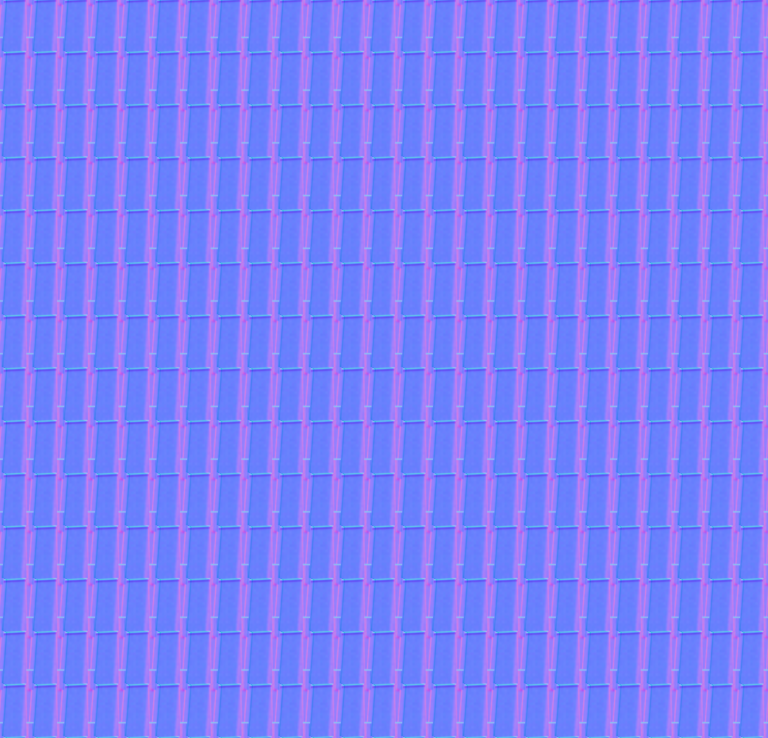
Write a Shadertoy shader that draws this texture map.

```glsl
float hash(vec2 p) {
    return fract(sin(dot(p, vec2(127.1, 311.7))) * 43758.55);
}

float noise(vec2 p) {
    vec2 i = floor(p), f = fract(p);
    f = f * f * (3.0 - 2.0 * f);
    return mix(mix(hash(i), hash(i + vec2(1, 0)), f.x),
               mix(hash(i + vec2(0, 1)), hash(i + 1.0), f.x), f.y);
}

// Soft line of the given half width, never thinner than about half a pixel
float ridge(float d, float width, float pixel) {
    float w = max(width, 0.6 * pixel);
    return exp(-d * d / (w * w)) * min(1.0, width / w + 0.15);
}

float band(float x, float lo, float hi, float soft) {
    return smoothstep(lo - soft, lo + soft, x) * (1.0 - smoothstep(hi - soft, hi + soft, x));
}

void mainImage(out vec4 fragColor, in vec2 fragCoord) {
    vec2 uv = fragCoord / iResolution.xy;
    vec2 grid = vec2(25.0, 14.0);
    vec2 pixel = grid / iResolution.xy;
    vec2 tile = vec2(uv.x, 1.0 - uv.y) * grid - vec2(0.96, 0.0);

    float across = fract(tile.x);              // 0 and 1 lie on the rib
    float rib = fract(tile.x + 0.5) - 0.5;     // signed distance from the rib
    float down = fract(tile.y);                // 0 at the upper seam
    float seamSide = fract(tile.y + 0.5) - 0.5;

    // Each cover tile tapers, then steps back at the next seam
    float taper = down * (1.0 - smoothstep(0.95, 1.0, down));
    float lean = 0.13 * (0.5 - taper);
    float collar = max(smoothstep(0.69, 0.72, down), 1.0 - smoothstep(0.07, 0.11, down));

    // Broad curve of the pan and its rise into the rib
    float x = rib - lean;
    float rise = band(x, -0.22, 0.16, 0.06);
    vec2 slope = vec2(mix(-0.21 + 0.07 * across, 0.14, rise), 0.0);
    slope.x += 0.14 * ridge(x + 0.15, 0.06, pixel.x);

    // Fine edges along the rib
    slope.x += 0.42 * ridge(x - 0.02, 0.03, pixel.x) * (1.0 - collar);
    slope.x += 0.26 * ridge(rib + 0.10 + 0.4 * lean, 0.03, pixel.x);
    slope.x -= 0.24 * ridge(x - 0.19, 0.028, pixel.x);
    slope.x += collar * (0.28 * ridge(rib + 0.05, 0.04, pixel.x)
                       - 0.22 * ridge(rib - 0.11, 0.03, pixel.x));

    // Lit lip and shaded underside of the slightly tilted seam
    float lip = seamSide + 0.03 * (across - 0.5);
    float panSpan = band(across, 0.16, 0.88, 0.03);
    slope.y += panSpan * (0.48 * ridge(lip + 0.012, 0.017, pixel.y)
                        - 0.34 * ridge(lip - 0.025, 0.022, pixel.y));
    slope.x -= 0.10 * panSpan * ridge(lip, 0.025, pixel.y);

    // Ledge across the rib, and the knob below the seam
    float ledge = band(rib, -0.10, 0.13, 0.025) * ridge(down - 0.71, 0.018, pixel.y);
    slope = mix(slope, vec2(0.12, 0.48), 0.9 * ledge);
    vec2 knob = (vec2(rib, seamSide) - vec2(0.0, 0.09)) / vec2(0.065, 0.035);
    slope += vec2(0.28, -0.28) * exp(-dot(knob, knob));

    // Worn surface: lengthwise streaks and small dents
    vec2 face = vec2(across, down);
    slope.x += 0.07 * (noise(face * vec2(14.0, 3.0)) - 0.5);
    slope += 0.06 * (vec2(noise(face * vec2(12.0, 20.0) + 7.0),
                          noise(face * vec2(12.0, 20.0) + 31.0)) - 0.5);

    slope = clamp(slope, -0.65, 0.65);
    vec3 normal = vec3(slope, sqrt(1.0 - dot(slope, slope)));
    fragColor = vec4(0.5 + 0.5 * normal, 1.0);
}
```
